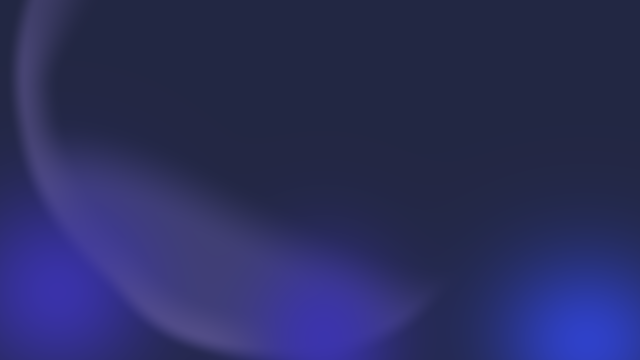
A Shadertoy shader for this background:

```glsl
// Soft violet and blue lights along the foot of a dark navy field.
// A sloping veil, elliptical Gaussian glows and a crescent with a crisp
// outer rim are layered by mixing; units are canvas heights.

const vec3 NAVY   = vec3(0.135, 0.153, 0.263);
const vec3 VEIL   = vec3(0.252, 0.250, 0.435);
const vec3 INDIGO = vec3(0.232, 0.200, 0.690);
const vec3 AZURE  = vec3(0.190, 0.265, 0.840);
const vec3 LILAC  = vec3(0.370, 0.340, 0.570);

// Elliptical Gaussian falloff, 1 at the centre.
float glow(vec2 p, vec2 centre, vec2 spread) {
    vec2 d = (p - centre) / spread;
    return exp(-0.5 * dot(d, d));
}

// Height of the veil's soft upper edge: falls to the right, then lifts.
float veilEdge(float x) {
    return 0.60 - 0.41 * smoothstep(0.17, 1.28, x)
                + 0.09 * smoothstep(1.45, 1.78, x);
}

// Depth inside a disc whose rim swells slightly near its lowest point.
float rimDepth(vec2 p, vec2 centre, float radius) {
    vec2 d = p - centre;
    float dist = length(d);
    float down = -d.y / max(dist, 0.001);
    return radius + 0.04 * smoothstep(0.75, 0.95, down) - dist;
}

// Crescent profile: quick rise at the rim, long fade inward.
float crescent(float depth, float width) {
    return smoothstep(-0.008, 0.045, depth)
         * (1.0 - smoothstep(0.035, width, depth));
}

void mainImage(out vec4 fragColor, in vec2 fragCoord) {
    vec2 p = fragCoord / iResolution.y;
    p.x *= 1.77778 * iResolution.y / iResolution.x;

    float depth = rimDepth(p, vec2(0.775, 0.785), 0.750);
    float inside = smoothstep(-0.015, 0.045, depth);

    // Navy ground with a faint blue haze rising on the right
    vec3 col = NAVY;
    col = mix(col, AZURE, 0.13 * glow(p, vec2(1.62, 0.18), vec2(0.24, 0.17)));

    // Sloping veil, held inside the rim
    float below = veilEdge(p.x) - p.y;
    col = mix(col, VEIL, inside * smoothstep(-0.07, 0.14, below));

    // Coloured lights
    float leftLight = glow(p, vec2(0.16, 0.19), vec2(0.19, 0.19));
    float midLight = glow(p, vec2(0.90, 0.06), vec2(0.145, 0.17));
    float rightLight = glow(p, vec2(1.63, 0.05), vec2(0.17, 0.15));
    col = mix(col, INDIGO, 0.94 * leftLight);
    col = mix(col, INDIGO, 0.94 * midLight);
    col = mix(col, AZURE, 0.90 * rightLight);

    // Crescent: wider at the top, dimmed where it crosses the left light
    float width = 0.14 + 0.07 * smoothstep(0.75, 1.0, p.y);
    float strength = mix(0.62, 0.48, smoothstep(0.80, 1.0, p.y));
    strength *= 1.0 - 0.75 * glow(p, vec2(0.16, 0.30), vec2(0.20, 0.17));
    strength *= 1.0 - smoothstep(0.55, 0.80, p.x);
    col = mix(col, LILAC, strength * crescent(depth, width));

    fragColor = vec4(col, 1.0);
}
```
